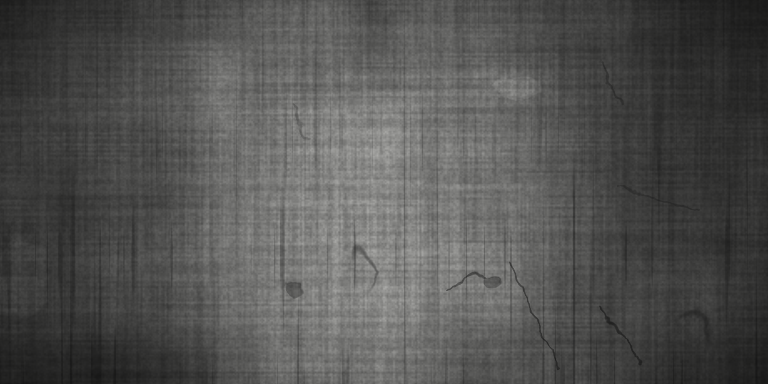
A WebGL 1 fragment shader for this texture:

```glsl
precision highp float;

// Worn dark grey plaster: a broad central glow with soft stains, brushed by
// stretched noise into vertical and horizontal streaks, then broken up by
// mottling, peeling flakes, thin cracks and fine grain.

uniform vec2 u_resolution;

const float BASE_TONE = 0.135;
const float GLOW_TONE = 0.385;
const vec2 GLOW_CENTER = vec2(0.94, 0.45);
const vec2 GLOW_SIZE = vec2(0.74, 0.76);
const float STREAK_GAIN = 0.36;
const float WEAVE_GAIN = 0.16;
const float MOTTLE_GAIN = 0.20;
const float GRAIN_GAIN = 0.13;
const float SCRATCH_GAIN = 0.22;
const float CRACK_WIDTH = 0.0028;
const vec3 TINT = vec3(1.0, 1.0, 0.985);

float hash(vec2 p) {
  vec3 q = fract(vec3(p.xyx) * 0.1031);
  q += dot(q, q.yzx + 33.33);
  return fract((q.x + q.y) * q.z);
}

float noise(vec2 p) {
  vec2 i = floor(p);
  vec2 f = fract(p);
  f = f * f * (3.0 - 2.0 * f);
  return mix(mix(hash(i), hash(i + vec2(1.0, 0.0)), f.x),
             mix(hash(i + vec2(0.0, 1.0)), hash(i + vec2(1.0)), f.x), f.y);
}

float fbm(vec2 p) {
  float sum = 0.0;
  float amp = 0.5;
  for (int i = 0; i < 5; i++) {
    sum += amp * noise(p);
    p = mat2(1.6, 1.2, -1.2, 1.6) * p + 17.3;
    amp *= 0.5;
  }
  return sum;
}

float blob(vec2 p, vec2 center, vec2 size) {
  vec2 d = (p - center) / size;
  return exp(-dot(d, d));
}

// Thin line from a to b; p is warped beforehand to make it jagged.
float crack(vec2 p, vec2 a, vec2 b) {
  vec2 ab = b - a;
  float t = clamp(dot(p - a, ab) / dot(ab, ab), 0.0, 1.0);
  float d = length(p - a - ab * t);
  return 1.0 - smoothstep(0.3 * CRACK_WIDTH, 1.6 * CRACK_WIDTH, d);
}

// Peeled patch: x is the fill, y the raised rim along its upper right.
vec2 flake(vec2 p, vec2 center, vec2 size) {
  vec2 d = (p - center) / size;
  float r = length(d);
  float rim = 1.0 - smoothstep(0.0, 0.22, abs(r - 0.95));
  return vec2(1.0 - smoothstep(0.85, 1.05, r),
              rim * smoothstep(-0.3, 0.9, d.x * 0.6 + d.y));
}

float stains(vec2 p) {
  float s = 0.06 * blob(p, vec2(0.54, 0.78), vec2(0.13, 0.12));
  s += 0.05 * blob(p, vec2(0.94, 0.67), vec2(0.16, 0.09));
  s += 0.05 * blob(p, vec2(0.85, 0.10), vec2(0.28, 0.16));
  s += 0.05 * blob(p, vec2(1.26, 0.27), vec2(0.12, 0.10));
  s += 0.04 * blob(p, vec2(1.34, 0.77), vec2(0.10, 0.05));
  s += 0.05 * blob(p, vec2(1.80, 0.22), vec2(0.18, 0.10));
  s -= 0.12 * blob(p, vec2(0.42, 0.02), vec2(0.30, 0.14));
  s -= 0.09 * blob(p, vec2(0.97, 0.99), vec2(0.08, 0.24));
  s -= 0.07 * blob(p, vec2(0.32, 0.47), vec2(0.20, 0.16));
  s -= 0.07 * blob(p, vec2(1.24, 0.04), vec2(0.16, 0.13));
  s -= 0.05 * blob(p, vec2(1.64, 0.50), vec2(0.16, 0.28));
  return s;
}

void main() {
  vec2 uv = gl_FragCoord.xy / u_resolution;
  vec2 p = uv * vec2(2.0, 1.0);
  vec2 warp = vec2(fbm(p * 14.0), fbm(p * 14.0 + 40.0)) - 0.5;
  vec2 q = p + warp * 0.055;

  // Broad light, stains and darkened corners
  float tone = BASE_TONE + GLOW_TONE * blob(p, GLOW_CENTER, GLOW_SIZE);
  tone += stains(p + warp * 0.08);
  vec2 edge = abs(uv - 0.5) * 2.0;
  tone *= 1.0 - 0.35 * pow(edge.x * edge.y, 2.0);

  // Brushed streaks, weave and mottling
  float streak = 0.45 * noise(vec2(p.x * 190.0, p.y * 5.0))
               + 0.30 * noise(vec2(p.x * 80.0 + 9.0, p.y * 2.5))
               + 0.25 * noise(vec2(p.x * 24.0 + 5.0, p.y * 2.0)) - 0.5;
  float weave = noise(vec2(p.x * 4.0, p.y * 170.0))
              + 0.6 * noise(vec2(p.x * 2.5, p.y * 45.0)) - 0.8;
  float mottle = fbm(p * vec2(7.0, 5.0) + 3.0) - 0.48;
  tone *= 1.0 + STREAK_GAIN * streak + WEAVE_GAIN * weave + MOTTLE_GAIN * mottle;

  // Sparse dark scratches, strongest in the lower half
  float scratch = smoothstep(0.78, 0.95, noise(vec2(p.x * 130.0 + 70.0, p.y * 3.0)));
  tone *= 1.0 - SCRATCH_GAIN * scratch * (1.0 - 0.6 * smoothstep(0.4, 0.8, p.y));
  float seam = 1.0 - smoothstep(0.001, 0.005, abs(p.x - 1.495));
  tone *= 1.0 - 0.3 * seam * (1.0 - smoothstep(0.45, 0.62, p.y));

  // Peeling flakes
  vec2 pale = flake(q, vec2(0.05, 0.28), vec2(0.08, 0.10));
  pale += flake(q, vec2(1.35, 0.76), vec2(0.06, 0.03));
  vec2 dark = flake(q, vec2(0.765, 0.25), vec2(0.024, 0.026));
  dark += flake(q, vec2(1.27, 0.265), vec2(0.026, 0.022));
  vec2 hollow = flake(q, vec2(0.935, 0.27), vec2(0.034, 0.075));
  hollow += flake(q, vec2(1.80, 0.13), vec2(0.05, 0.06));
  tone *= 1.0 + 0.16 * pale.x - 0.26 * dark.x - 0.3 * hollow.y - 0.15 * dark.y;

  // Cracks
  float cracks = crack(q, vec2(1.32, 0.32), vec2(1.39, 0.18));
  cracks += crack(q, vec2(1.39, 0.18), vec2(1.46, 0.04));
  cracks += crack(q, vec2(1.57, 0.20), vec2(1.66, 0.06));
  cracks += crack(q, vec2(1.17, 0.24), vec2(1.25, 0.28));
  cracks += 0.6 * crack(q, vec2(1.57, 0.84), vec2(1.61, 0.73));
  cracks += 0.5 * crack(q, vec2(0.76, 0.72), vec2(0.81, 0.64));
  cracks += 0.5 * crack(q, vec2(1.60, 0.51), vec2(1.82, 0.46));
  tone *= 1.0 - 0.4 * min(cracks, 1.0);

  // Fine grain
  tone *= 1.0 + GRAIN_GAIN * (noise(p * 230.0) + noise(p * 120.0 + 8.0) - 1.0);
  gl_FragColor = vec4(clamp(tone, 0.0, 1.0) * TINT, 1.0);
}
```
